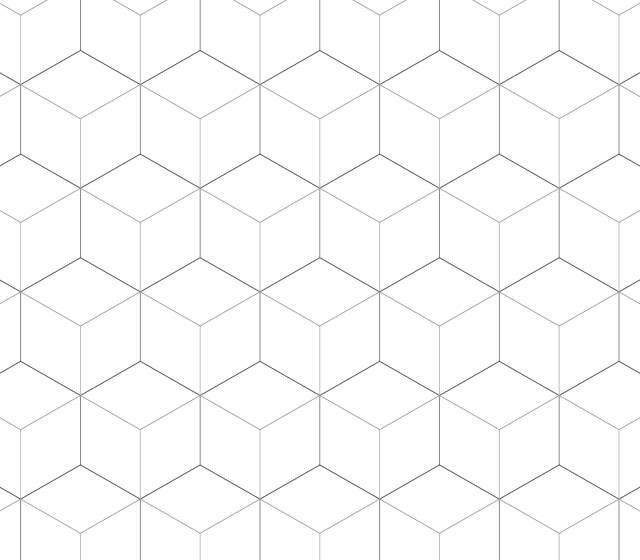
A WebGL 2 fragment shader for this pattern:

```glsl
#version 300 es
precision highp float;

uniform vec2 u_resolution;
out vec4 outColor;

// Lengths are fractions of the canvas height
const vec2  APEX       = vec2(0.1437, 0.9099); // top corner of one cube
const float HALF_W     = 0.10685;              // half the cube width
const float HALF_H     = 0.0610;               // half the lid height
const float ROW_STEP   = 0.18504;              // distance between cube rows
const float LINE_WIDTH = 0.0015;

const vec3 PAPER          = vec3(1.0);
const vec3 RIM_DIAGONAL   = vec3(0.25);
const vec3 RIM_VERTICAL   = vec3(0.46);
const vec3 INNER_DIAGONAL = vec3(0.60);
const vec3 INNER_VERTICAL = vec3(0.70);

float segmentDistance(vec2 p, vec2 a, vec2 b) {
    vec2 ap = p - a, ab = b - a;
    return length(ap - ab * clamp(dot(ap, ab) / dot(ab, ab), 0.0, 1.0));
}

// Distances to rim diagonal, rim vertical, inner diagonal, inner vertical
vec4 cubeRowDistances(vec2 p, float row) {
    // Odd rows shift by half a cube; each cube is mirrored about its axis
    float period = 2.0 * HALF_W;
    float x = p.x - HALF_W * mod(row, 2.0);
    vec2 q = vec2(abs(x - period * round(x / period)), p.y - row * ROW_STEP);

    vec2 top    = vec2(0.0);
    vec2 side   = vec2(HALF_W, HALF_H);
    vec2 center = vec2(0.0, 2.0 * HALF_H);
    return vec4(
        segmentDistance(q, top, side),
        segmentDistance(q, side, vec2(HALF_W, ROW_STEP)),
        segmentDistance(q, side, center),
        segmentDistance(q, center, vec2(0.0, ROW_STEP + HALF_H)));
}

// Share of a pixel-wide box covered by a line at distance d
float lineCoverage(float d, float pixel) {
    float halfLine = 0.5 * LINE_WIDTH;
    float halfPixel = 0.5 * pixel;
    float overlap = min(d + halfPixel, halfLine) - max(d - halfPixel, -halfLine);
    return clamp(overlap / pixel, 0.0, 1.0);
}

void main() {
    float pixel = 1.0 / u_resolution.y;
    vec2 p = gl_FragCoord.xy * pixel - APEX;
    p.y = -p.y; // rows count downward

    // Nearest edges of this row and its neighbours
    float row = floor(p.y / ROW_STEP);
    vec4 d = vec4(1.0);
    for (int k = -1; k <= 1; k++) {
        d = min(d, cubeRowDistances(p, row + float(k)));
    }

    // Dark rim first, pale inner edges on top
    vec3 color = PAPER;
    color = mix(color, RIM_VERTICAL,   lineCoverage(d.y, pixel));
    color = mix(color, RIM_DIAGONAL,   lineCoverage(d.x, pixel));
    color = mix(color, INNER_VERTICAL, lineCoverage(d.w, pixel));
    color = mix(color, INNER_DIAGONAL, lineCoverage(d.z, pixel));
    outColor = vec4(color, 1.0);
}
```
